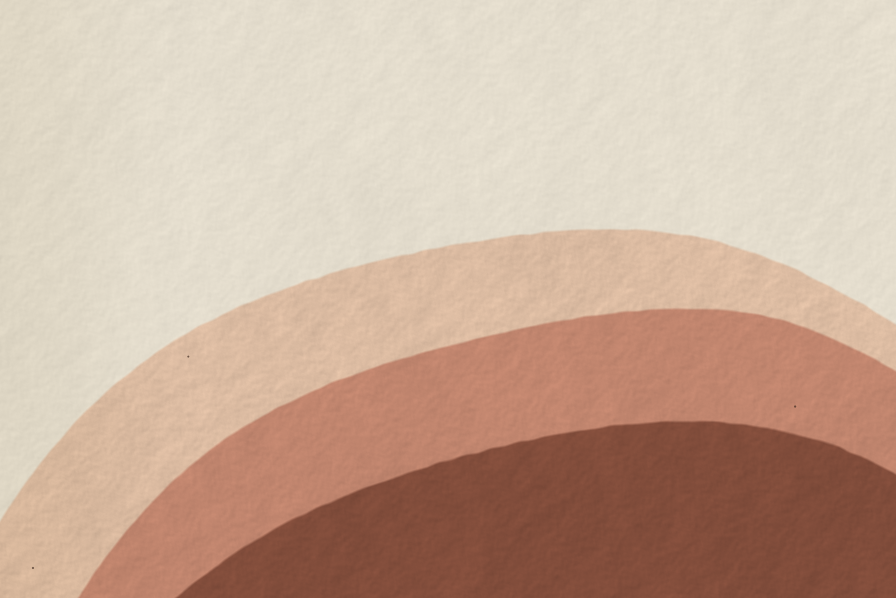
A Shadertoy shader for this background:

```glsl
const vec3 CREAM = vec3(0.892, 0.864, 0.803);
const vec3 PEACH = vec3(0.858, 0.732, 0.632);
const vec3 CLAY  = vec3(0.752, 0.520, 0.430);
const vec3 UMBER = vec3(0.508, 0.302, 0.232);
const vec3 SPECK = vec3(0.25, 0.17, 0.13);

// Hill crests: x, y of the summit
const vec2 OUTER_TOP  = vec2(0.680, 0.617);
const vec2 MIDDLE_TOP = vec2(0.755, 0.483);
const vec2 INNER_TOP  = vec2(0.765, 0.296);

// Hill flanks: base curvature, curvature change, distance of the turning point
const vec3 OUTER_LEFT   = vec3(0.757, 3.3, 0.38);
const vec3 OUTER_RIGHT  = vec3(1.58, -6.0, 0.25);
const vec3 MIDDLE_LEFT  = vec3(0.83, 4.1, 0.42);
const vec3 MIDDLE_RIGHT = vec3(1.75, -22.0, 0.26);
const vec3 INNER_LEFT   = vec3(0.86, 3.0, 0.43);
const vec3 INNER_RIGHT  = vec3(1.45, 10.0, 0.10);

const float EDGE_SOFTNESS = 0.0028;
const float EDGE_WOBBLE = 0.003;
const float GRAIN_SCALE = 125.0;
const float GRAIN_DEPTH = 0.075;
const float CREASE_DEPTH = 0.06;
const float MOTTLE_DEPTH = 0.045;
const float SPECK_CELLS = 14.0;
const float SPECK_CHANCE = 0.03;
const vec2 LIGHT_STEP = vec2(-0.45, 0.55);

float hash(vec2 p) {
    vec3 q = fract(vec3(p.xyx) * 0.1031);
    q += dot(q, q.yzx + 33.33);
    return fract((q.x + q.y) * q.z);
}

float noise(vec2 p) {
    vec2 i = floor(p), f = fract(p);
    f = f * f * (3.0 - 2.0 * f);
    return mix(mix(hash(i), hash(i + vec2(1, 0)), f.x),
               mix(hash(i + vec2(0, 1)), hash(i + vec2(1, 1)), f.x), f.y);
}

float fbm(vec2 p) {
    float sum = 0.0, amp = 0.5;
    for (int i = 0; i < 4; i++) {
        sum += amp * noise(p);
        p = mat2(1.6, 1.2, -1.2, 1.6) * p + 17.3;
        amp *= 0.5;
    }
    return sum;
}

// Height of a lopsided hill at x
float hillHeight(float x, vec2 top, vec3 left, vec3 right) {
    vec3 flank = x < top.x ? left : right;
    float d = abs(x - top.x), bend = d - flank.z;
    return top.y - d * d * (flank.x + flank.y * bend * bend);
}

// Soft coverage of the hill, with the edge width measured across the slope
float hillMask(vec2 uv, float aspect, vec2 top, vec3 left, vec3 right) {
    const float H = 0.004;
    float y = hillHeight(uv.x, top, left, right);
    float slope = (hillHeight(uv.x + H, top, left, right) - y) / (H * aspect);
    float dist = (uv.y - y) / sqrt(1.0 + slope * slope);
    float width = max(EDGE_SOFTNESS, 0.8 / iResolution.y);
    return 1.0 - smoothstep(-width, width, dist);
}

// Difference in height toward the light gives an embossed relief
float relief(vec2 p) {
    return fbm(p) - fbm(p + LIGHT_STEP);
}

// Sparse tiny dots, one candidate per cell
float specks(vec2 p) {
    vec2 cell = floor(p * SPECK_CELLS);
    vec2 centre = 0.2 + 0.6 * vec2(hash(cell + 3.7), hash(cell + 9.1));
    float dist = length(fract(p * SPECK_CELLS) - centre) / SPECK_CELLS;
    float radius = mix(0.0012, 0.0022, hash(cell + 5.3));
    return step(hash(cell), SPECK_CHANCE) * (1.0 - smoothstep(0.3 * radius, radius * 1.4, dist));
}

void mainImage(out vec4 fragColor, in vec2 fragCoord) {
    vec2 uv = fragCoord / iResolution.xy;
    vec2 p = fragCoord / iResolution.y;
    float aspect = iResolution.x / iResolution.y;

    // Layered hills with slightly uneven painted edges
    vec2 edge = uv + vec2(0.0, EDGE_WOBBLE * (noise(p * 45.0) - 0.5));
    float outer = hillMask(edge, aspect, OUTER_TOP, OUTER_LEFT, OUTER_RIGHT);
    float middle = hillMask(edge, aspect, MIDDLE_TOP, MIDDLE_LEFT, MIDDLE_RIGHT);
    float inner = hillMask(edge, aspect, INNER_TOP, INNER_LEFT, INNER_RIGHT);
    vec3 color = mix(CREAM, PEACH, outer);
    color = mix(color, CLAY, middle);
    color = mix(color, UMBER, inner);

    // Paper relief: fine grain, diagonal creases and broad mottling
    vec2 slant = mat2(0.85, -0.53, 0.53, 0.85) * p;
    float grain = relief(p * GRAIN_SCALE);
    float crease = relief(slant * vec2(26.0, 40.0));
    float mottle = fbm(slant * vec2(9.0, 5.0) + 4.0) - 0.47;
    float strength = 0.6 + 0.5 * outer + 0.3 * inner;
    float shade = GRAIN_DEPTH * grain + CREASE_DEPTH * crease + MOTTLE_DEPTH * mottle;
    color *= 1.0 + strength * shade;

    // Warm dimming toward the left border
    color *= 1.0 - vec3(0.025, 0.03, 0.045) * (1.0 - smoothstep(0.0, 0.22, uv.x));

    color = mix(color, SPECK, 0.7 * outer * specks(p));
    fragColor = vec4(clamp(color, 0.0, 1.0), 1.0);
}
```
